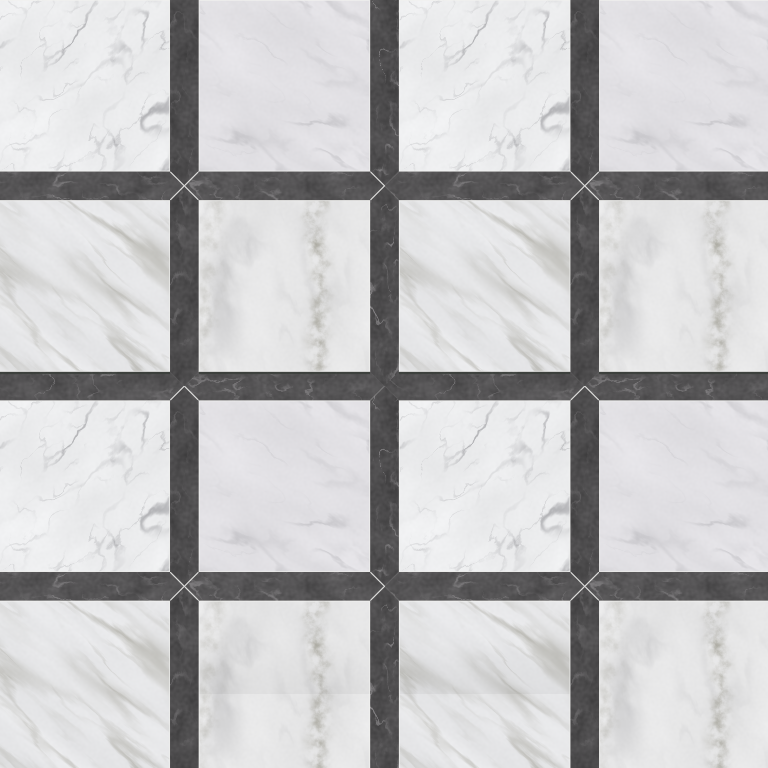
Give the GLSL for this texture, as a Shadertoy shader.

```glsl
const float PITCH = 0.2607;                 // tile spacing on the canvas
const vec2 FIRST_CROSSING = vec2(0.240, 0.242); // from the top left
const float BAR_HALF = 0.0715;              // half bar width, in pitches
const vec3 JOINT_LIGHT = vec3(0.95, 0.95, 0.94);
const vec3 JOINT_DARK = vec3(0.22, 0.24, 0.22);
const vec3 GREY_STAIN = vec3(0.46, 0.46, 0.48);
const vec3 OLIVE_STAIN = vec3(0.50, 0.49, 0.43);

vec2 gradientAt(vec2 cell) {
    vec2 h = vec2(dot(cell, vec2(127.1, 311.7)), dot(cell, vec2(269.5, 183.3)));
    return 2.0 * fract(sin(h) * 43758.55) - 1.0;
}

float gradientNoise(vec2 p) {
    vec2 i = floor(p), f = fract(p);
    vec2 u = f * f * f * (f * (f * 6.0 - 15.0) + 10.0);
    vec2 e = vec2(1.0, 0.0);
    float low = mix(dot(gradientAt(i), f), dot(gradientAt(i + e.xy), f - e.xy), u.x);
    float high = mix(dot(gradientAt(i + e.yx), f - e.yx), dot(gradientAt(i + e.xx), f - e.xx), u.x);
    return mix(low, high, u.y);
}

float fbm(vec2 p) {
    float sum = 0.0, amplitude = 0.6;
    for (int i = 0; i < 5; i++) {
        sum += amplitude * gradientNoise(p);
        p = mat2(1.6, 1.2, -1.2, 1.6) * p + 7.3;
        amplitude *= 0.5;
    }
    return sum;
}

vec2 rotate(vec2 p, float angle) {
    float c = cos(angle), s = sin(angle);
    return vec2(c * p.x + s * p.y, c * p.y - s * p.x);
}

// Broken, wandering lines along the zero level of warped noise
float veins(vec2 p, float width, float warp) {
    vec2 q = p + warp * vec2(fbm(p * 1.3 + 3.1), fbm(p * 1.3 + 19.7));
    float line = 1.0 - smoothstep(0.0, width, abs(gradientNoise(q)));
    return line * smoothstep(-0.15, 0.4, gradientNoise(p * 0.9 + 41.3));
}

vec3 stainedMarble(vec2 uv, vec2 seed, vec3 base, vec3 stain, float angle,
                   vec2 stretch, float width, float strength) {
    vec2 p = rotate(uv, angle) * stretch + seed;
    float cloud = fbm(p * 0.9 + 11.0);
    float amount = strength * veins(p, width, 0.7);
    amount += 0.45 * strength * veins(p * 1.9 + 8.0, width, 0.8);
    amount += 0.7 * strength * smoothstep(0.28, 0.6, fbm(p * 2.2 + 29.0));
    vec3 stone = base + 0.07 * cloud + 0.012 * gradientNoise(uv * 55.0 + seed);
    return mix(stone, stain, clamp(amount, 0.0, 1.0));
}

// Four slabs alternate in a two by two block
vec3 tileColour(vec2 uv, vec2 kind) {
    vec2 seed = 17.0 * kind + vec2(4.3, 9.6);
    if (kind.y < 0.5) {
        return kind.x < 0.5
            ? stainedMarble(uv, seed, vec3(0.925, 0.928, 0.933), GREY_STAIN, -0.9, vec2(3.0, 5.0), 0.055, 0.5)
            : stainedMarble(uv, seed, vec3(0.885, 0.88, 0.895), GREY_STAIN, 0.55, vec2(2.2, 5.0), 0.08, 0.2);
    }
    if (kind.x < 0.5)
        return stainedMarble(uv, seed, vec3(0.905, 0.907, 0.914), OLIVE_STAIN, 0.7, vec2(1.4, 7.0), 0.14, 0.34);
    vec3 stone = stainedMarble(uv, seed, vec3(0.91, 0.91, 0.912), GREY_STAIN, 1.3, vec2(2.0, 4.0), 0.15, 0.17);
    float wander = 0.10 * fbm(vec2(uv.y * 4.0, 2.7)) + 0.05 * fbm(uv * 9.0);
    float band = exp(-pow((uv.x - 0.68 - wander) / 0.045, 2.0));
    float sideBand = exp(-pow((uv.x - 0.2 + 0.15 * uv.y - wander) / 0.06, 2.0));
    float mottling = smoothstep(-0.25, 0.45, fbm(uv * 14.0 + seed));
    return mix(stone, OLIVE_STAIN, mottling * (0.65 * band + 0.28 * sideBand));
}

vec3 barColour(vec2 p, vec2 seed, float brightness, float contrast) {
    vec2 q = p * vec2(7.0, 11.0) + seed;
    float shade = brightness + 0.12 * fbm(q) + 0.05 * gradientNoise(p * 48.0 + seed);
    shade += contrast * veins(rotate(q, 0.6), 0.07, 0.9);
    shade += 0.5 * contrast * smoothstep(0.15, 0.55, fbm(q * 1.4 + 23.0));
    return shade * vec3(1.0, 0.985, 1.0);
}

float band(float d, float halfWidth, float blur) {
    return 1.0 - smoothstep(halfWidth - blur, halfWidth + blur, abs(d));
}

void mainImage(out vec4 fragColor, in vec2 fragCoord) {
    vec2 canvas = fragCoord / iResolution.xy;
    vec2 grid = (vec2(canvas.x, 1.0 - canvas.y) - FIRST_CROSSING) / PITCH;
    float blur = 0.6 / (PITCH * min(iResolution.x, iResolution.y));
    vec2 cell = floor(grid), uv = fract(grid);
    vec2 crossing = floor(grid + 0.5);
    vec2 offset = grid - crossing, d = abs(offset);
    vec2 oddLine = mod(crossing, 2.0);
    vec2 kind = mod(cell + 1.0, 2.0);

    // Pale slabs, with a faint worn seam in the last row
    vec3 colour = tileColour(uv, kind);
    float seamTile = step(1.5, cell.y) * step(-0.5, cell.x) * step(cell.x, 1.5);
    float seam = smoothstep(2.2, 2.538, grid.y) * (1.0 - smoothstep(2.538 - blur, 2.538 + blur, grid.y));
    colour -= 0.035 * seamTile * seam;

    // Light joint around each slab
    float barDistance = min(d.x, d.y);
    colour = mix(colour, JOINT_LIGHT, 0.7 * band(barDistance - BAR_HALF, 0.005, blur));

    // Dark bars, cut along the diagonals of each crossing
    vec3 upright = barColour(vec2(uv.y, offset.x), vec2(31.0 + 13.0 * oddLine.x, 5.0 + 9.0 * kind.y),
                             0.30, mix(0.09, 0.24, oddLine.x));
    vec3 level = barColour(vec2(uv.x, offset.y), vec2(67.0 + 11.0 * oddLine.y, 3.0 + 7.0 * kind.x), 0.33, 0.14);
    vec3 bar = mix(level, upright, smoothstep(-blur, blur, d.y - d.x));
    float topEdge = oddLine.y * band(offset.y + BAR_HALF - 0.006, 0.006, blur) * step(BAR_HALF, d.x);
    bar = mix(bar, JOINT_DARK, 0.8 * topEdge);

    // Mitre lines: whole, left half, lower half or faint
    float leftHalf = mix(0.12, 1.0, step(offset.x, 0.0));
    float lowerHalf = mix(0.05, 1.0, step(0.0, offset.y));
    float mitre = mix(1.0, leftHalf, oddLine.x) * mix(1.0, lowerHalf, oddLine.y);
    mitre *= mix(1.0, 0.25, oddLine.x * oddLine.y);
    mitre *= band((d.x - d.y) * 0.707, 0.003, blur) * band(max(d.x, d.y), BAR_HALF, blur);
    bar = mix(bar, JOINT_LIGHT, 0.85 * mitre);

    colour = mix(colour, bar, band(barDistance, BAR_HALF, blur));
    fragColor = vec4(clamp(colour, 0.0, 1.0), 1.0);
}
```
